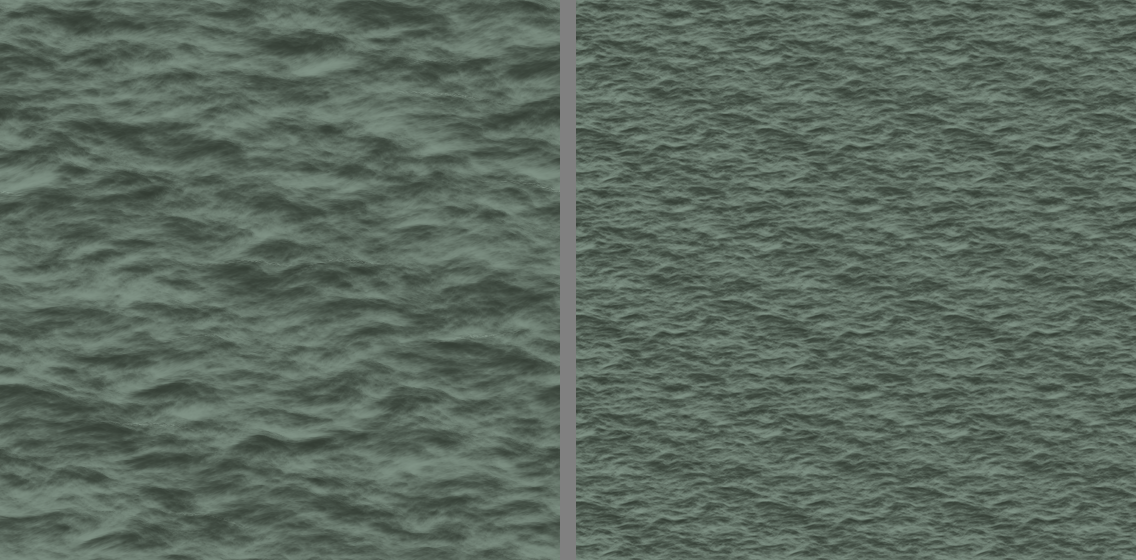
Left: one tile. Right: repeated 3 by 3.
Give the GLSL for this texture, as a WebGL 2 fragment shader.

```glsl
#version 300 es
precision highp float;
// Choppy grey-green sea: wrapped cellular layers scatter small wavelets,
// each with a peaked crest, a lit slope above it and a dark face below.
// Finer layers are bent by coarser ones; layered sines vary the broad tone.
uniform vec2 u_resolution;
out vec4 fragColor;

const float TAU = 6.283185;

// Three random values in 0..1 for an integer cell and a layer seed.
vec3 hash3(vec2 cell, float seed) {
    uvec3 v = uvec3(uint(cell.x), uint(cell.y), uint(seed));
    v = v * 1664525u + 1013904223u;
    v.x += v.y * v.z; v.y += v.z * v.x; v.z += v.x * v.y;
    v ^= v >> 16u;
    v.x += v.y * v.z; v.y += v.z * v.x; v.z += v.x * v.y;
    return vec3(v >> 8u) / 16777216.0;
}

// Sum of wavelets scattered one per cell: x is the shade, y the foam line.
vec2 wavelets(vec2 uv, vec2 cells, float seed, float softness) {
    vec2 p = uv * cells;
    vec2 home = floor(p);
    vec2 total = vec2(0.0);
    for (int j = -1; j <= 1; j++) {
        for (int i = -1; i <= 1; i++) {
            vec2 cell = home + vec2(i, j);
            vec2 wrapped = mod(cell, cells);
            vec3 place = hash3(wrapped, seed);
            vec3 form = hash3(wrapped, seed + 31.0);
            vec2 d = p - cell - place.xy;
            float falloff = max(0.0, 1.0 - dot(d, d));
            falloff *= falloff;

            // Signed height above a tilted, peaked crest line.
            float peak = sqrt(d.x * d.x + 0.01);
            float above = d.y - (form.x - 0.5) * d.x + 0.3 * (peak - 0.3);
            float slope = above / sqrt(above * above + softness * softness);
            total.x += falloff * slope * mix(0.4, 1.0, place.z);

            float line = exp(-above * above / 0.0015);
            total.y += falloff * line * smoothstep(0.88, 0.96, form.y);
        }
    }
    return total;
}

void main() {
    vec2 uv = gl_FragCoord.xy / u_resolution;

    // Gentle swell bends the rows of waves.
    vec2 bent = uv;
    bent.y += 0.005 * sin(TAU * (3.0 * uv.x + 2.0 * uv.y))
            + 0.002 * sin(TAU * (7.0 * uv.x - 3.0 * uv.y) + 1.7);
    bent.x += 0.012 * sin(TAU * (2.0 * uv.x + 5.0 * uv.y) + 0.6);

    // Broad light and dark areas.
    float tone = 0.16 * sin(TAU * (uv.x + 2.0 * uv.y) + 0.8)
               + 0.15 * sin(TAU * (2.0 * uv.x - 3.0 * uv.y) + 2.1)
               + 0.13 * sin(TAU * (uv.x + 5.0 * uv.y) + 4.0);

    // Waves from large to small; the finer ones are less stretched.
    vec2 cells = vec2(7.0, 16.0);
    float weight = 0.85;
    float foam = 0.0;
    float ripple = 0.0;
    for (int layer = 0; layer < 5; layer++) {
        float softness = 0.12 + 0.05 * float(layer);
        vec2 wave = wavelets(bent, cells, float(layer) * 7.0 + 3.0, softness);
        tone += weight * wave.x;
        ripple = wave.x;
        if (layer == 0) foam = wave.y;
        bent += wave.x * vec2(0.08, 0.06) / cells;
        weight = layer == 0 ? 1.0 : weight * 0.62;
        cells = floor(cells * vec2(2.4, 2.0));
    }

    // Soft limit on contrast, then water colour and broken foam.
    float shade = 2.2 * tone / sqrt(1.0 + 0.45 * tone * tone);
    vec3 water = vec3(0.352, 0.408, 0.365) + shade * vec3(0.056, 0.063, 0.060);
    water += 0.08 * foam * smoothstep(-0.5, 0.7, ripple);
    fragColor = vec4(water, 1.0);
}
```
